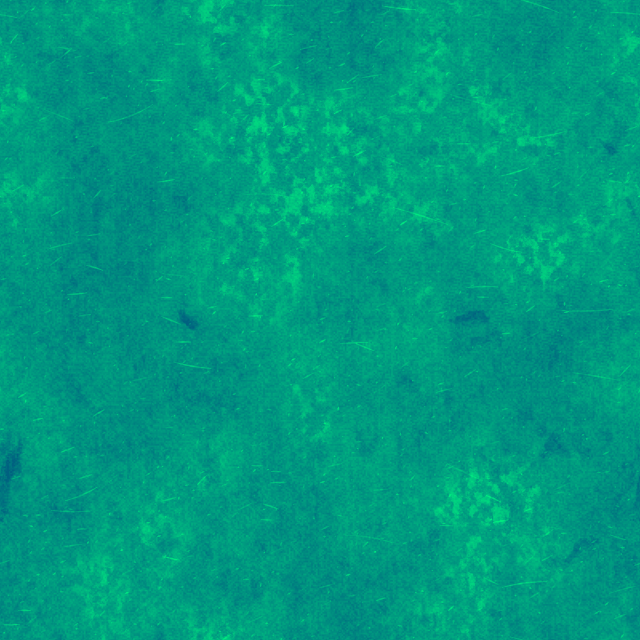
Give the GLSL for this texture, as a WebGL 2 fragment shader.

```glsl
#version 300 es
precision highp float;
// Worn teal-green painted metal: vertical weathering, fine grit, pale scratches and dark scuffs.
uniform vec2 u_resolution;
out vec4 fragColor;

const float BLUE = 0.50;            // constant blue channel of the paint
const float SHADE_LOW = 0.553;      // green level of the deep patches
const float SHADE_HIGH = 0.633;     // green level of the faded patches
const vec2 PATCH_CELLS = vec2(6.0, 5.0);
const vec2 STREAK_CELLS = vec2(80.0, 6.0);
const float STREAK_AMOUNT = 0.05;
const float MOTTLE_AMOUNT = 0.13;
const float GRAIN_AMOUNT = 0.115;
const float CRUST_AMOUNT = 0.13;
const float PIT_AMOUNT = 0.05;
const float SCRATCH_AMOUNT = 0.27;
const float SCUFF_AMOUNT = 0.11;
const float SCUFF_CELLS = 4.0;
const float SCUFF_DENSITY = 0.4;

float hash(vec2 p, float seed) {
    return fract(sin(dot(p, vec2(127.1, 311.7)) + seed * 74.7) * 43758.5453);
}

// Value noise that wraps after a whole number of cells
float noise(vec2 uv, vec2 cells, float seed) {
    vec2 p = uv * cells;
    vec2 i = floor(p);
    vec2 f = p - i;
    f = f * f * (3.0 - 2.0 * f);
    vec2 a = mod(i, cells);
    vec2 b = mod(i + 1.0, cells);
    float low = mix(hash(a, seed), hash(vec2(b.x, a.y), seed), f.x);
    float high = mix(hash(vec2(a.x, b.y), seed), hash(b, seed), f.x);
    return mix(low, high, f.y);
}

float fbm(vec2 uv, vec2 cells, float seed) {
    float sum = 0.0, weight = 0.5, total = 0.0;
    for (int octave = 0; octave < 5; octave++) {
        sum += weight * noise(uv, cells, seed + float(octave));
        total += weight;
        weight *= 0.6;
        cells *= 2.0;
    }
    return sum / total;
}

vec2 rotate(vec2 p, float angle) {
    float c = cos(angle), s = sin(angle);
    return vec2(c * p.x + s * p.y, c * p.y - s * p.x);
}

// Offset from the jittered centre of a cell, in canvas units
vec2 fromCentre(vec2 uv, vec2 cell, vec2 id, float cells, float seed) {
    vec2 jitter = vec2(hash(id, seed + 1.0), hash(id, seed + 2.0));
    return uv - (cell + jitter) / cells;
}

// Scattered, tapered and slightly bent strokes
float scratches(vec2 uv, float cells, vec2 lengths, float width, float tilt, float spread, float density, float seed) {
    float pixel = 1.0 / u_resolution.y;
    float cover = 0.0;
    for (int y = -1; y <= 1; y++)
    for (int x = -1; x <= 1; x++) {
        vec2 cell = floor(uv * cells) + vec2(x, y);
        vec2 id = mod(cell, cells);
        if (hash(id, seed) > density) continue;
        float angle = tilt + spread * (hash(id, seed + 3.0) * 2.0 - 1.0);
        vec2 q = rotate(fromCentre(uv, cell, id, cells, seed), angle);
        float pick = hash(id, seed + 4.0);
        float reach = mix(lengths.x, lengths.y, pick * pick);
        q.y += (hash(id, seed + 5.0) - 0.5) * 6.0 * q.x * q.x;
        float along = min(abs(q.x) / reach, 1.0);
        float d = length(vec2(max(abs(q.x) - reach, 0.0), q.y));
        float stroke = clamp((width * (1.0 - 0.6 * along) - d) / pixel + 0.5, 0.0, 1.0);
        cover = max(cover, stroke * mix(0.35, 1.0, hash(id, seed + 6.0)));
    }
    return cover;
}

// Ragged dark rubs, brushed along their own direction
float scuffs(vec2 uv) {
    float ragged = fbm(uv, vec2(32.0), 60.0) - 0.5;
    float cover = 0.0;
    for (int y = -1; y <= 1; y++)
    for (int x = -1; x <= 1; x++) {
        vec2 cell = floor(uv * SCUFF_CELLS) + vec2(x, y);
        vec2 id = mod(cell, SCUFF_CELLS);
        if (hash(id, 70.0) > SCUFF_DENSITY) continue;
        vec2 q = rotate(fromCentre(uv, cell, id, SCUFF_CELLS, 70.0), hash(id, 73.0) * 3.1416);
        vec2 size = mix(vec2(0.02, 0.009), vec2(0.065, 0.018), hash(id, 74.0));
        float d = length(q / size) + 2.6 * ragged;
        float brushed = smoothstep(0.2, 0.6, noise(q, vec2(18.0, 220.0), 75.0));
        cover = max(cover, (1.0 - smoothstep(0.6, 1.0, d)) * mix(0.35, 1.0, brushed));
    }
    return cover;
}

void main() {
    vec2 uv = gl_FragCoord.xy / u_resolution;

    // Faded patches with vertical weathering
    float fade = fbm(uv, PATCH_CELLS, 1.0);
    float green = mix(SHADE_LOW, SHADE_HIGH, smoothstep(0.32, 0.7, fade));
    green += STREAK_AMOUNT * (fbm(uv, STREAK_CELLS, 10.0) - 0.5);
    green += 0.6 * STREAK_AMOUNT * (noise(uv, vec2(28.0, 4.0), 16.0) - 0.5);

    // Mottling and fine grain
    float mottle = fbm(uv, vec2(80.0, 64.0), 20.0);
    green += MOTTLE_AMOUNT * (mottle - 0.5);
    green += GRAIN_AMOUNT * (noise(uv, vec2(400.0), 26.0) - 0.5);

    // Gritty pale crust on the most faded areas, small pits all over
    green += CRUST_AMOUNT * smoothstep(0.58, 0.74, fade) * smoothstep(0.46, 0.66, mottle);
    green -= PIT_AMOUNT * smoothstep(0.6, 0.7, fbm(uv, vec2(40.0, 34.0), 30.0));

    // Dark scuffs, then pale chips and scratches over them
    green -= SCUFF_AMOUNT * scuffs(uv);
    float marks = scratches(uv, 44.0, vec2(0.0006, 0.003), 0.0014, 0.6, 0.9, 0.5, 40.0);
    marks = max(marks, scratches(uv, 24.0, vec2(0.002, 0.012), 0.0014, 0.4, 0.45, 0.55, 47.0));
    marks = max(marks, scratches(uv, 9.0, vec2(0.012, 0.045), 0.0013, 0.0, 0.45, 0.6, 54.0));
    green += SCRATCH_AMOUNT * marks * mix(0.5, 1.0, noise(uv, vec2(160.0), 80.0));

    fragColor = vec4(0.0, clamp(green, 0.38, 0.9), BLUE, 1.0);
}
```
